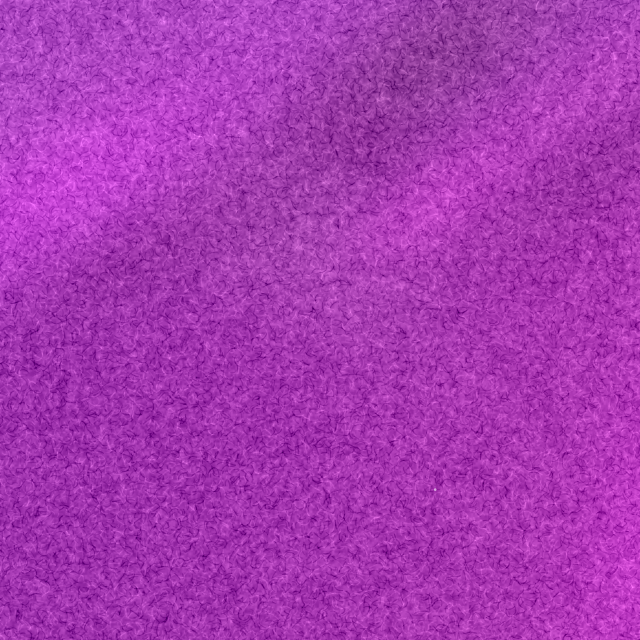
Give the GLSL for this texture, as a Shadertoy shader.

```glsl
float hash(vec2 p) {
    vec3 q = fract(p.xyx * 0.1031);
    q += dot(q, q.yzx + 33.33);
    return fract((q.x + q.y) * q.z);
}

float valueNoise(vec2 p) {
    vec2 i = floor(p), f = fract(p);
    f = f * f * (3.0 - 2.0 * f);
    return mix(mix(hash(i), hash(i + vec2(1, 0)), f.x),
               mix(hash(i + vec2(0, 1)), hash(i + 1.0), f.x), f.y);
}

vec2 rotate(vec2 p, float angle) {
    float c = cos(angle), s = sin(angle);
    return vec2(c * p.x + s * p.y, c * p.y - s * p.x);
}

// Soft elliptical patch, long axis turned by angle
float patchOf(vec2 p, vec2 center, float angle, vec2 size) {
    vec2 q = rotate(p - center, angle) / size;
    return exp(-dot(q, q));
}

// Short bent fibres, one per cell: dark ones negative, pale ones positive
float fibres(vec2 p, float seed, float pixel) {
    const float density = 80.0;
    p = rotate(p, seed) * density + seed * 37.0;
    float blur = pixel * density * 0.7;
    float tone = 0.0;
    for (int y = -1; y <= 1; y++)
    for (int x = -1; x <= 1; x++) {
        vec2 cell = floor(p) + vec2(x, y);
        vec2 center = cell + vec2(hash(cell + 11.3), hash(cell + 47.9));
        vec2 q = rotate(p - center, 6.283 * hash(cell + 83.1));
        float halfLength = mix(0.15, 0.6, hash(cell + 129.7));
        q.y += (hash(cell + 171.3) - 0.5) * 1.8 * q.x * q.x;
        float d = length(vec2(max(abs(q.x) - halfLength, 0.0), q.y));
        float cover = 1.0 - smoothstep(0.07 - blur, 0.07 + blur, d);
        float kind = hash(cell + 211.9);
        tone += cover * (kind < 0.5 ? -0.06 - 0.14 * kind : 0.09 * kind);
    }
    return tone;
}

// Broad uneven light over the sheet
vec3 sheetColor(vec2 p) {
    vec3 color = mix(vec3(0.605, 0.185, 0.665), vec3(0.655, 0.205, 0.685), smoothstep(0.0, 1.0, p.x));
    color = mix(color, vec3(0.67, 0.27, 0.75), smoothstep(0.5, 1.0, p.y + 0.15 - 0.3 * p.x));
    color = mix(color, vec3(0.66, 0.28, 0.70), 0.8 * patchOf(p, vec2(0.45, 0.63), -0.6, vec2(0.25, 0.12)));

    // Shaded folds
    color = mix(color, vec3(0.55, 0.23, 0.59), 0.95 * patchOf(p, vec2(0.66, 0.9), 0.6, vec2(0.28, 0.11)));
    color = mix(color, vec3(0.56, 0.18, 0.60), 0.7 * patchOf(p, vec2(0.57, 0.78), -0.2, vec2(0.11, 0.07)));
    color = mix(color, vec3(0.57, 0.18, 0.62), 0.8 * patchOf(p, vec2(0.23, 0.61), 0.45, vec2(0.2, 0.07)));
    color = mix(color, vec3(0.58, 0.19, 0.62), 0.7 * patchOf(p, vec2(0.93, 0.74), 0.6, vec2(0.24, 0.07)));

    // Bright magenta bands
    color = mix(color, vec3(0.78, 0.26, 0.84), 0.9 * patchOf(p, vec2(0.08, 0.7), 0.5, vec2(0.34, 0.1)));
    color = mix(color, vec3(0.76, 0.26, 0.78), 0.7 * patchOf(p, vec2(0.69, 0.69), 0.6, vec2(0.16, 0.06)));
    color = mix(color, vec3(0.73, 0.28, 0.76), 0.6 * patchOf(p, vec2(0.95, 0.88), 0.6, vec2(0.2, 0.06)));
    color = mix(color, vec3(0.77, 0.22, 0.79), 0.8 * patchOf(p, vec2(1.03, 0.16), 1.3, vec2(0.3, 0.13)));
    return color;
}

void mainImage(out vec4 fragColor, in vec2 fragCoord) {
    vec2 p = fragCoord / iResolution.y;
    float pixel = 1.0 / iResolution.y;

    // Paper grain under the fibres
    float grain = 0.13 * (valueNoise(p * 290.0) - 0.5)
                + 0.10 * (valueNoise(rotate(p, 0.6) * 140.0 + 19.0) - 0.5)
                + 0.04 * (valueNoise(rotate(p, 1.1) * 45.0 + 71.0) - 0.5);
    for (int i = 0; i < 4; i++) grain += fibres(p, 0.7 + 1.3 * float(i), pixel);

    vec3 color = sheetColor(p) + (grain + 0.015) * vec3(1.0, 0.9, 0.85);

    // Lone pale speck
    float speck = 1.0 - smoothstep(0.001, 0.003, length(p - vec2(0.68, 0.235)));
    color = mix(color, vec3(0.92, 0.78, 0.94), 0.8 * speck);
    fragColor = vec4(clamp(color, 0.0, 1.0), 1.0);
}
```
